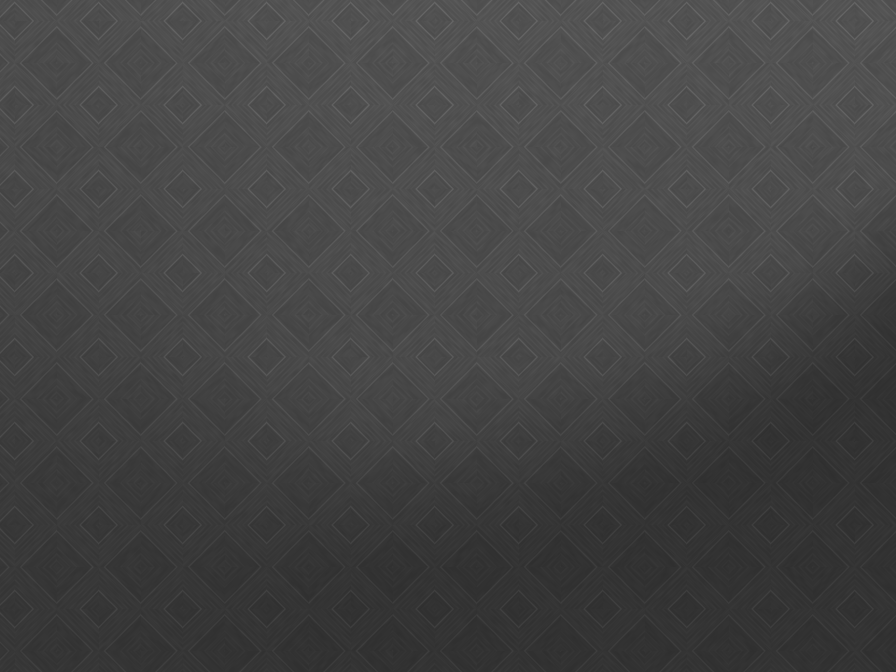
Give the GLSL for this pattern, as a Shadertoy shader.

```glsl
const float ROWS = 8.0;                       // repeats down the canvas
const vec2 LARGE_CENTER = vec2(0.675, 0.25);  // in repeats
const float LARGE_OUTLINE = 0.43;             // radii in repeats, along the diagonal
const float SMALL_OUTLINE = 0.22;
const float LARGE_CORE = 0.25;
const float LARGE_RING_STEP = 0.08;
const float SMALL_RING_STEP = 0.065;
const float LINE_WIDTH = 0.022;
const float OUTLINE_GAIN = 0.062;
const float RING_GAIN = 0.020;
const float FILL_SHADE = 0.008;
const float GRAIN_GAIN = 0.028;
const vec2 GRAIN_SCALE = vec2(7.0, 34.0);     // along and across the sides
const float LIT_LOW = 0.252;
const float LIT_HIGH = 0.322;
const float LEFT_DIMMING = 0.022;
const float SHADOW_TONE = 0.198;

float hash(vec2 p) {
    vec3 q = fract(vec3(p.xyx) * 0.1031);
    q += dot(q, q.yzx + 33.33);
    return fract((q.x + q.y) * q.z);
}

float valueNoise(vec2 p) {
    vec2 i = floor(p);
    vec2 f = fract(p);
    f = f * f * (3.0 - 2.0 * f);
    vec2 e = vec2(0.0, 1.0);
    return mix(mix(hash(i), hash(i + e.yx), f.x),
               mix(hash(i + e.xy), hash(i + e.yy), f.x), f.y);
}

// Pixel coverage of a thin line at the given distance
float lineCoverage(float dist, float width, float pixel) {
    float cover = clamp((0.5 * width - abs(dist)) / pixel + 0.5, 0.0, 1.0);
    return min(cover, width / pixel);
}

// Distance to the nearest of evenly spaced rings
float ringDistance(float radius, float spacing) {
    return (fract(radius / spacing + 0.5) - 0.5) * spacing;
}

// Soft light from above, with a curved shadow rising to the right
float lighting(vec2 p) {
    float fromLeft = smoothstep(0.0, 0.6, p.x);
    float bend = max(p.x - 0.42, 0.0);
    float edge = 0.27 + 0.41 * bend * bend + 0.05 * (1.0 - fromLeft);
    float softness = mix(0.38, 0.17, fromLeft);
    float lit = mix(LIT_LOW, LIT_HIGH, p.y) - LEFT_DIMMING * (1.0 - fromLeft);
    float dark = SHADOW_TONE + 0.012 * (1.0 - fromLeft);
    return mix(dark, lit, smoothstep(edge - softness, edge + softness, p.y));
}

// Concentric diamonds, alternating large and small
float diamondRelief(vec2 p, float pixel) {
    vec2 diagonal = vec2(p.x + p.y, p.x - p.y);
    vec2 cell = floor(diagonal + 0.5);
    vec2 local = diagonal - cell;
    vec2 extent = abs(local);
    float radius = max(extent.x, extent.y);
    bool isSmall = mod(cell.x + cell.y, 2.0) > 0.5;
    float outline = isSmall ? SMALL_OUTLINE : LARGE_OUTLINE;
    float spacing = isSmall ? SMALL_RING_STEP : LARGE_RING_STEP;

    // Dark fill and bright outline
    float inside = 1.0 - smoothstep(-pixel, pixel, radius - outline);
    float relief = -FILL_SHADE * inside;
    relief += OUTLINE_GAIN * lineCoverage(radius - outline, LINE_WIDTH, pixel);

    // Faint rings in the large core and around the small diamond
    float ringOffset = isSmall ? radius - SMALL_OUTLINE : radius;
    float core = 1.0 - smoothstep(-pixel, pixel, radius - LARGE_CORE);
    float ringArea = isSmall ? 1.0 - 0.5 * inside : core;
    relief += RING_GAIN * ringArea
            * lineCoverage(ringDistance(ringOffset, spacing), LINE_WIDTH, pixel);
    relief += 0.5 * RING_GAIN * lineCoverage(radius - 0.5, LINE_WIDTH, pixel);

    // Mitred grain that follows each side
    bool sideX = extent.x > extent.y;
    float along = sideX ? local.y : local.x;
    float across = sideX ? local.x : local.y;
    vec2 seed = 17.0 * (cell + 40.0) + (sideX ? 7.0 : 0.0);
    float grain = valueNoise(vec2(along, across) * GRAIN_SCALE + seed) - 0.5;
    return relief + GRAIN_GAIN * grain;
}

void mainImage(out vec4 fragColor, in vec2 fragCoord) {
    vec2 p = fragCoord / iResolution.y;
    float pixel = 1.414 * ROWS / iResolution.y;
    float light = lighting(p);
    float relief = diamondRelief(p * ROWS - LARGE_CENTER, pixel);
    float tone = light + relief * light / LIT_HIGH;
    fragColor = vec4(vec3(tone), 1.0);
}
```
